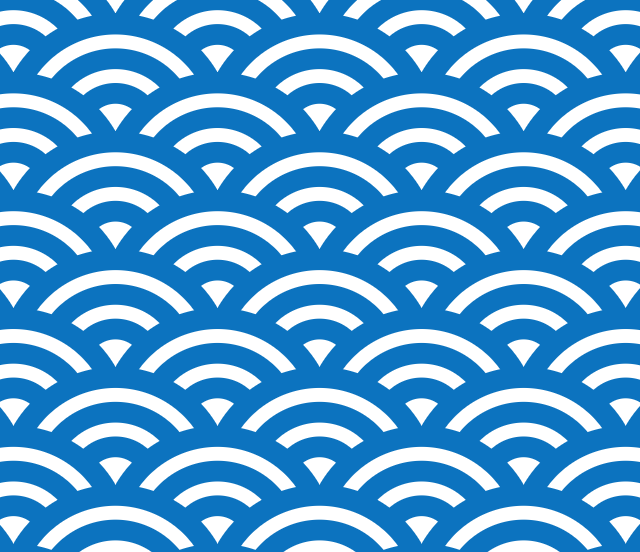
Write a Shadertoy shader that draws this pattern.

```glsl
// Overlapping wave scales: white concentric arcs on blue, in staggered rows.

const vec3 BLUE = vec3(0.047, 0.451, 0.749);
const vec3 WHITE = vec3(1.0);

const float SCALE_RADIUS = 0.1841;           // fraction of canvas width
const vec2 ANCHOR = vec2(0.4993, 0.4734);    // centre of one scale, in canvas widths
const vec2 SPACING = vec2(1.7320508, 0.5);   // column and row pitch, in scale radii

const int RING_COUNT = 3;
const float CORE_RADIUS = 0.233;
const float RING_STEP = 0.294;
const float RING_WIDTH = 0.118;

// Antialiased coverage of a disc, given the distance from its centre.
float disc(float dist, float radius, float pixel) {
    return clamp((radius - dist) / pixel + 0.5, 0.0, 1.0);
}

// Distance to the nearest scale centre in a row; odd rows shift half a column.
float rowDistance(vec2 p, float row) {
    float column = p.x / SPACING.x - 0.5 * mod(row, 2.0);
    float dx = (fract(column + 0.5) - 0.5) * SPACING.x;
    return length(vec2(dx, p.y - row * SPACING.y));
}

// White amount inside one scale: a solid core and the rings around it.
float scaleRings(float dist, float pixel) {
    float white = disc(dist, CORE_RADIUS, pixel);
    for (int i = 1; i < RING_COUNT; i++) {
        float outer = CORE_RADIUS + RING_STEP * float(i);
        white += disc(dist, outer, pixel) - disc(dist, outer - RING_WIDTH, pixel);
    }
    return white;
}

// The row just below the point is behind; the next lower row overlaps it.
float wavePattern(vec2 p, float pixel) {
    float row = floor(p.y / SPACING.y);
    float backDist = rowDistance(p, row);
    float frontDist = rowDistance(p, row - 1.0);
    float back = scaleRings(backDist, pixel);
    float front = scaleRings(frontDist, pixel);
    return mix(back, front, disc(frontDist, 1.0, pixel));
}

void mainImage(out vec4 fragColor, in vec2 fragCoord) {
    vec2 p = (fragCoord / iResolution.x - ANCHOR) / SCALE_RADIUS;
    float pixel = 1.0 / (iResolution.x * SCALE_RADIUS);
    fragColor = vec4(mix(BLUE, WHITE, wavePattern(p, pixel)), 1.0);
}
```
